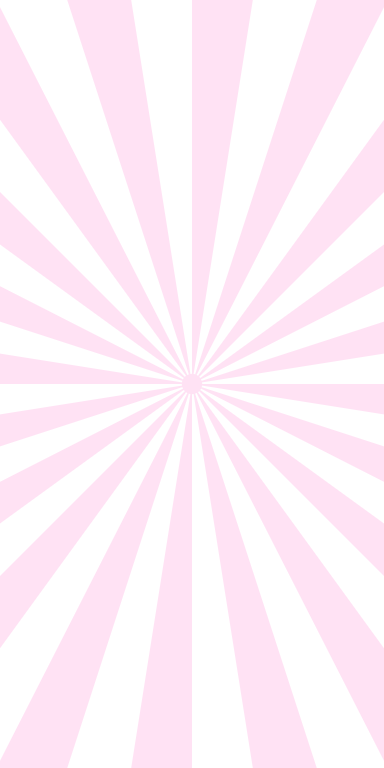
Reproduce this background procedurally as a Shadertoy shader.

```glsl
// Sunburst: twenty pale pink rays alternate with white ones around the centre,
// where they meet in a small pink disc. Rays come from a triangle wave over
// the polar angle, scaled by radius into a signed distance for smooth edges.

void mainImage(out vec4 fragColor, in vec2 fragCoord) {
    // Centred coordinates, with the canvas width as one unit
    vec2 p = (fragCoord - 0.5 * iResolution.xy) / iResolution.x;
    float pixel = 1.0 / iResolution.x;
    float radius = length(p);

    // Signed arc distance to the nearest ray edge, angle clockwise from the top
    float angle = atan(p.x, p.y);
    float rays = radius * asin(clamp(sin(20.0 * angle), -1.0, 1.0)) / 20.0;

    // Hub joined to the rays; both distances are positive inside
    float hub = 0.0265 - radius;
    float coverage = clamp(max(rays, hub) / pixel + 0.5, 0.0, 1.0);

    vec3 white = vec3(1.0);
    vec3 palePink = vec3(1.0, 0.886, 0.957);
    fragColor = vec4(mix(white, palePink, coverage), 1.0);
}
```
